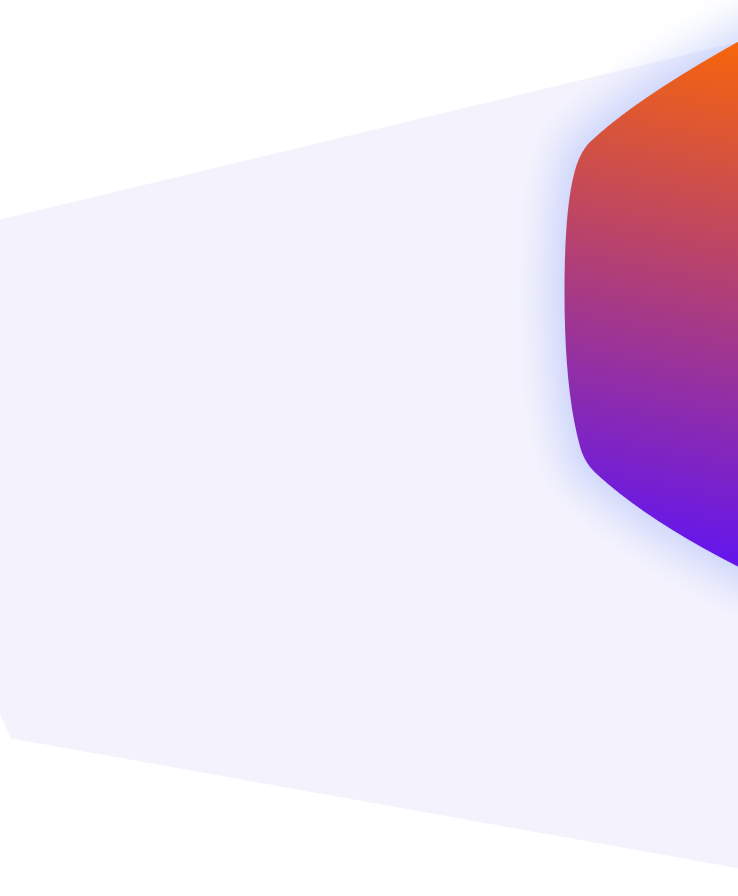
Reproduce this background procedurally as a Shadertoy shader.

```glsl
// A pale slanted panel on white, with a soft-cornered hexagon entering from the right.
// The hexagon outline is a chain of quadratic curves, measured as a polygon distance;
// that distance gives the smooth edge and the blue glow, a tilted ramp gives the fill.

const vec3 WHITE = vec3(1.0);
const vec3 PANEL = vec3(0.957, 0.953, 0.992);
const vec3 ORANGE = vec3(0.97, 0.395, 0.04);
const vec3 VIOLET = vec3(0.39, 0.085, 0.93);
const vec3 GLOW = vec3(0.30, 0.45, 0.95);

const float GLOW_RADIUS = 0.064;
const float GLOW_STRENGTH = 0.40;
const vec2 RAMP_START = vec2(0.823, 0.953);
const vec2 RAMP_AXIS = vec2(-0.2, -1.0) / 0.585;

// Panel corners, in units of canvas height
const vec2 PANEL_TOP_LEFT = vec2(0.0, 0.755);
const vec2 PANEL_TOP_RIGHT = vec2(0.824, 0.953);
const vec2 PANEL_LEFT = vec2(0.0, 0.203);
const vec2 PANEL_BOTTOM_LEFT = vec2(0.012, 0.176);
const vec2 PANEL_BOTTOM_RIGHT = vec2(0.824, 0.031);

// Hexagon outline: anchor, control, anchor, control, ...
const int CURVES = 6;
const int STEPS = 10;
const vec2 OUTLINE[13] = vec2[13](
    vec2(0.823, 0.953), vec2(0.707, 0.888), vec2(0.658, 0.841),
    vec2(0.6465, 0.829), vec2(0.641, 0.807), vec2(0.630, 0.766),
    vec2(0.630, 0.674), vec2(0.630, 0.565), vec2(0.647, 0.503),
    vec2(0.652, 0.483), vec2(0.667, 0.470), vec2(0.723, 0.419),
    vec2(0.823, 0.368));
const vec2 OUTER_TOP = vec2(0.938, 1.013);
const vec2 OUTER_BOTTOM = vec2(0.938, 0.311);

// Signed distance to the line a-b, negative on its right side
float lineSide(vec2 p, vec2 a, vec2 b) {
    vec2 d = normalize(b - a);
    return dot(p - a, vec2(-d.y, d.x));
}

// Adds one polygon edge to the nearest squared distance and the inside sign
void addEdge(vec2 p, vec2 a, vec2 b, inout float nearest, inout float side) {
    vec2 e = b - a;
    vec2 w = p - a;
    vec2 offset = w - e * clamp(dot(w, e) / dot(e, e), 0.0, 1.0);
    nearest = min(nearest, dot(offset, offset));
    bool spans = (a.y > p.y) != (b.y > p.y);
    if (spans && w.x < e.x * w.y / e.y) side = -side;
}

vec2 bezier(vec2 a, vec2 control, vec2 b, float t) {
    return mix(mix(a, control, t), mix(control, b, t), t);
}

float hexagonDistance(vec2 p) {
    float nearest = 1e6;
    float side = 1.0;
    vec2 last = OUTER_TOP;
    addEdge(p, last, OUTLINE[0], nearest, side);
    last = OUTLINE[0];
    for (int i = 0; i < CURVES; i++) {
        for (int j = 1; j <= STEPS; j++) {
            float t = float(j) / float(STEPS);
            vec2 next = bezier(OUTLINE[2 * i], OUTLINE[2 * i + 1], OUTLINE[2 * i + 2], t);
            addEdge(p, last, next, nearest, side);
            last = next;
        }
    }
    addEdge(p, last, OUTER_BOTTOM, nearest, side);
    addEdge(p, OUTER_BOTTOM, OUTER_TOP, nearest, side);
    return side * sqrt(nearest);
}

float panelDistance(vec2 p) {
    float top = lineSide(p, PANEL_TOP_LEFT, PANEL_TOP_RIGHT);
    float bottom = -lineSide(p, PANEL_BOTTOM_LEFT, PANEL_BOTTOM_RIGHT);
    float left = -lineSide(p, PANEL_LEFT, PANEL_BOTTOM_LEFT);
    return max(top, max(bottom, left));
}

// Coverage of a shape, smoothed over one pixel
float cover(float d, float pixel) {
    return clamp(0.5 - d / pixel, 0.0, 1.0);
}

void mainImage(out vec4 fragColor, in vec2 fragCoord) {
    float pixel = 1.0 / iResolution.y;
    vec2 p = fragCoord * pixel;

    // Panel
    vec3 color = mix(WHITE, PANEL, cover(panelDistance(p), pixel));

    // Glow around the hexagon
    float d = hexagonDistance(p);
    float glow = 1.0 - smoothstep(-GLOW_RADIUS, GLOW_RADIUS, d);
    color = mix(color, GLOW, GLOW_STRENGTH * glow);

    // Hexagon with its tilted ramp
    float ramp = clamp(dot(p - RAMP_START, RAMP_AXIS), 0.0, 1.0);
    color = mix(color, mix(ORANGE, VIOLET, ramp), cover(d, pixel));

    fragColor = vec4(color, 1.0);
}
```
